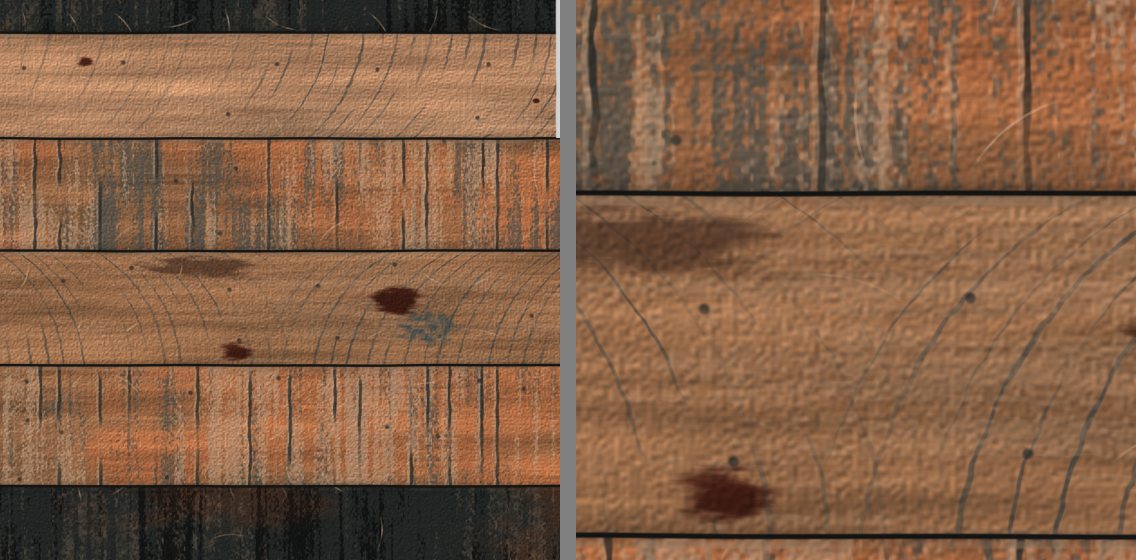
Left, the full canvas; right, a detail of the centre.
Write a WebGL 2 fragment shader that draws this texture.

```glsl
#version 300 es
precision highp float;
// Six weathered horizontal wood planks with saw arcs, scrapes, knots and dark seams.
uniform vec2 u_resolution;
out vec4 fragColor;

#define PX (1. / u_resolution.y)
#define SEAM_WIDTH .0017
#define ARC_SPACING .031
#define ARC_DEPTH .72
#define DUST_AMOUNT .62
#define SCRAPE_DEPTH .6
#define GROOVES 24.
#define GRAIN .7
#define RELIEF .26

const vec3 TAN = vec3(.68, .50, .37);
const vec3 BROWN = vec3(.59, .415, .285);
const vec3 ORANGE = vec3(.63, .385, .24);
const vec3 DUST = vec3(.71, .575, .46);
const vec3 SOOT = vec3(.13, .145, .14);
const vec3 UMBER = vec3(.27, .175, .125);
const vec3 KNOT = vec3(.19, .075, .05);
const vec3 SLATE = vec3(.25, .29, .29);
const float SEAMS[5] = float[5](.1315, .3477, .552, .7526, .9414);
// Knots: centre, radii
const vec4 KNOTS[4] = vec4[4](vec4(.71, .462, .042, .024), vec4(.423, .372, .028, .015),
  vec4(.153, .891, .016, .009), vec4(.957, .82, .007, .005));

float hash(vec2 p) { return fract(sin(dot(p, vec2(127.1, 311.7))) * 43758.5453); }

float noise(vec2 p) {
  vec2 i = floor(p), f = fract(p);
  f = f * f * (3. - 2. * f);
  return mix(mix(hash(i), hash(i + vec2(1, 0)), f.x),
             mix(hash(i + vec2(0, 1)), hash(i + vec2(1, 1)), f.x), f.y);
}

float fbm(vec2 p) {
  float sum = 0., amp = .533;
  for (int i = 0; i < 4; i++) { sum += amp * noise(p); p = p * 2.03 + 17.3; amp *= .5; }
  return sum;
}

// Soft-edged line from a distance
float stroke(float d, float width) { return 1. - smoothstep(width * .4, width + PX, abs(d)); }

// Circular saw marks: one arc shifted along x; side = -1 mirrors it
float sawArcs(vec2 p, float side, float centreY, float radius) {
  float dy = p.y - centreY;
  float x = side * p.x - sqrt(max(radius * radius - dy * dy, 0.));
  x = (x + .003 * noise(p * 110.) + .014 * noise(p * 5.)) / ARC_SPACING;
  float id = floor(x), rnd = hash(vec2(id, side * 7.));
  float d = (fract(x) - .3 - .4 * rnd) * ARC_SPACING;
  float width = .001 + .0022 * hash(vec2(id, 3)) * noise(p * 60.);
  float broken = smoothstep(.15, .6, noise(p * vec2(9, 14) + id * 3.7));
  return stroke(d, width) * broken * (.45 + .55 * rnd);
}

// Vertical scrape streaks, speckled and patchy
float scrapes(vec2 p, float seed) {
  float streak = .4 * noise(p * vec2(95, 5) + seed) + .28 * noise(p * vec2(240, 10) + seed);
  float area = fbm(p * vec2(8, 5) + seed * 1.7) - .5;
  return smoothstep(.49, .73, streak + .34 * noise(p * vec2(340, 230) + seed) + .75 * area);
}

// Deep vertical grooves: x = shadow, y = lit rim
vec2 grooves(vec2 p, float row) {
  float x = p.x * GROOVES, id = floor(x);
  float d = (fract(x) - .25 - .5 * hash(vec2(id, row + 5.))) / GROOVES + .003 * (noise(p * vec2(20, 45)) - .5);
  float shown = step(.45, hash(vec2(id, row))) * smoothstep(.25, .6, noise(vec2(id * 5.3, p.y * 14. + row)));
  float width = .0012 + .0025 * noise(p * vec2(30, 90));
  return shown * vec2(stroke(d, width), stroke(d + .004, width));
}

// Scattered pits (x) and fine curved scratches (y)
vec2 marks(vec2 p) {
  vec2 cell = floor(p * 11.), q = fract(p * 11.) - .5;
  float rnd = hash(cell), a = 6.283 * hash(cell + 9.);
  vec2 spot = q - .6 * (vec2(hash(cell + 3.), hash(cell + 6.)) - .5);
  vec2 s = mat2(cos(a), sin(a), -sin(a), cos(a)) * q;
  float scratch = stroke((s.y + .5 * s.x * s.x) / 11., .0007) * (1. - smoothstep(.2, .4, abs(s.x)));
  return vec2(step(rnd, .28) * stroke(length(spot) / 11., .004), step(.5, rnd) * scratch * noise(p * 60.));
}

// Ragged soft ellipse: centre, radii
float blot(vec2 p, vec4 e) {
  return 1. - smoothstep(.55, 1.2, length((p - e.xy) / e.zw) + 1.1 * (fbm(p * vec2(28, 110)) - .5));
}

// Bare wood: sawn on planks 2 and 4, scraped on 1 and 3
vec3 wood(vec2 p, float row, float grain, float cloud) {
  vec3 c = row == 4. ? TAN : row == 2. ? BROWN : mix(BROWN, ORANGE, smoothstep(.3, .6, cloud));
  c *= 1. + GRAIN * (grain - .5) + .4 * (cloud - .5);
  if (row == 2. || row == 4.) {
    float right = smoothstep(.35, .6, p.x);
    float arcs = row == 4. ? sawArcs(p, 1., .98, .3) * mix(.5, 1., right)
      : mix(sawArcs(p, 1., .33, .26), sawArcs(p, -1., .31, .27), right);
    c = mix(c, SLATE * .85, ARC_DEPTH * arcs);
    c = mix(c, DUST, .25 * scrapes(p.yx, row));
  } else {
    c = mix(c, SLATE, SCRAPE_DEPTH * scrapes(p, row + 23.));
    c = mix(c, DUST, DUST_AMOUNT * scrapes(p, row + 3.));
    vec2 groove = grooves(p, row);
    c = mix(mix(c, DUST, .5 * groove.y), SOOT, .75 * groove.x);
  }
  if (row == 2.) {
    c = mix(c, UMBER, .7 * blot(p, vec4(.36, .522, .1, .02)));
    c = mix(c, SLATE, blot(p, vec4(.765, .418, .05, .035)) * noise(p * 130.));
  }
  for (int i = 0; i < 4; i++)
    c = mix(c, KNOT * (.7 + .9 * grain), .93 * blot(p, KNOTS[i]));
  return c;
}

// Dark flaking finish of the outer planks
vec3 darkFinish(vec2 p, float row, float cloud) {
  vec3 c = mix(SOOT, UMBER, smoothstep(.42, .72, cloud));
  c = mix(c, DUST * .65, .5 * scrapes(p, row + 11.) * noise(p * 140.));
  return c * (1. - .5 * scrapes(p, row + 31.));
}

void main() {
  vec2 p = gl_FragCoord.xy / u_resolution;
  float row = 0., seam = 1.;
  // Plank index and signed distance to the nearest seam
  for (int i = 0; i < 5; i++) {
    float d = p.y - SEAMS[i] + .0018 * (noise(vec2(p.x * 9., i)) - .5);
    row += step(0., d);
    if (abs(d) < abs(seam)) seam = d;
  }
  // Long grain, bending around the large knot
  vec2 k = (p - KNOTS[0].xy) * vec2(9, 17);
  vec2 g = p - vec2(0, .03 * k.y * exp(-dot(k, k)));
  float grain = .6 * fbm(g * vec2(3, 38) + row * 7.) + .4 * fbm(g * vec2(9, 150));
  float cloud = fbm(p * vec2(4, 9) + row * 4.);
  bool dark = row < .5 || row > 4.5;
  vec3 c = dark ? darkFinish(p, row, cloud) : wood(p, row, grain, cloud);

  // Pits, scratches and surface relief
  vec2 mark = marks(p);
  c = mix(mix(c, SOOT, .7 * mark.x), DUST * 1.1, .6 * mark.y);
  c *= 1. + RELIEF * (noise(p * 310.) - noise(p * 310. + vec2(-.6, .6)));

  // Dark seams with a worn light edge beneath
  float rim = stroke(seam + .005, .003) * noise(vec2(p.x * 45., row));
  c = mix(c, DUST, (dark ? .15 : .55) * rim) * (1. - .3 * exp(-abs(seam) * 150.));
  c = mix(c, SOOT * .55, stroke(seam, SEAM_WIDTH));

  // Pale gap past the ends of the upper planks
  float gap = smoothstep(-PX, PX, p.x - .9935 + .002 * noise(p * 25.)) * step(3.5, row);
  fragColor = vec4(mix(c, vec3(.82), gap), 1);
}
```
